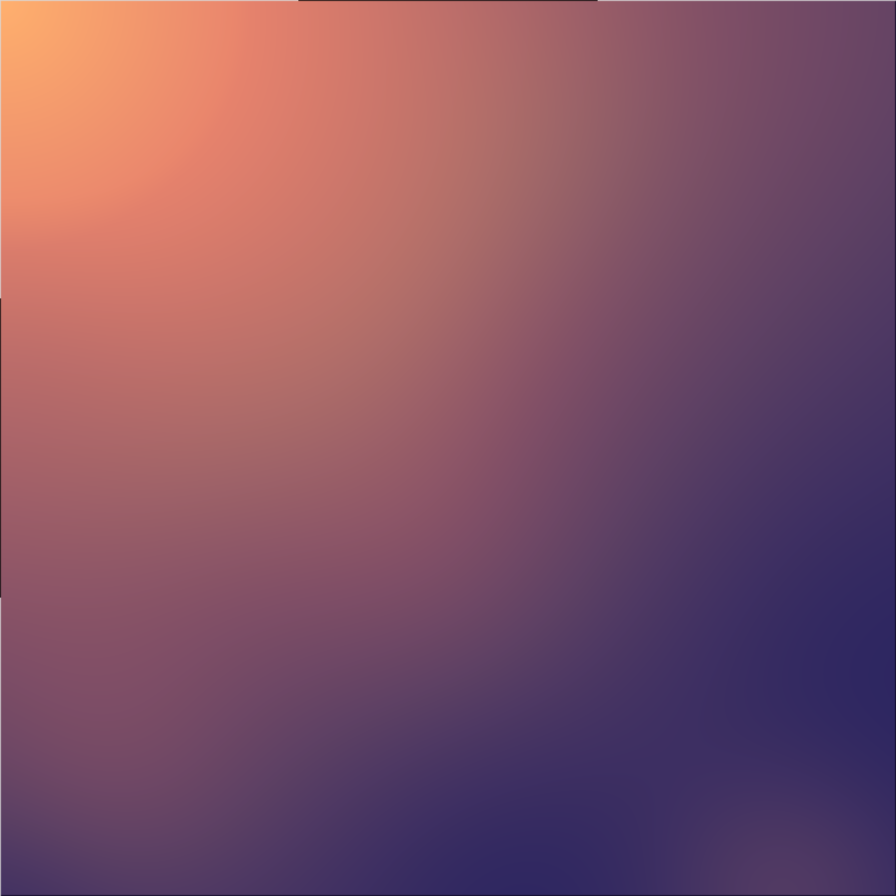
Reproduce this background procedurally as a WebGL 1 fragment shader.

```glsl
precision highp float;

uniform vec2 u_resolution;

// Soft round spot: 1 at its centre, fading to 0
float glow(vec2 p, vec2 centre, float radius) {
    vec2 q = (p - centre) / radius;
    return exp(-dot(q, q));
}

float ramp(float low, float high, float x) {
    return clamp((x - low) / (high - low), 0.0, 1.0);
}

// Night blue through violet and plum to coral
vec3 duskColor(float heat) {
    vec3 night = vec3(0.165, 0.143, 0.378);
    vec3 violet = vec3(0.36, 0.25, 0.39);
    vec3 plum = vec3(0.51, 0.31, 0.40);
    vec3 coral = vec3(0.91, 0.515, 0.425);
    vec3 color = mix(night, violet, ramp(0.16, 0.36, heat));
    color = mix(color, plum, ramp(0.36, 0.51, heat));
    return mix(color, coral, ramp(0.51, 0.91, heat));
}

// Faint hairline along one side
float hairline(float distanceToSide) {
    float width = 0.0014;
    float pixel = 0.5 / min(u_resolution.x, u_resolution.y);
    return 0.71 * (1.0 - smoothstep(width - pixel, width + pixel, distanceToSide));
}

// Light outer thirds and a dark middle third
float thirdsTone(float along) {
    float middle = smoothstep(0.332, 0.334, along) - smoothstep(0.666, 0.668, along);
    return mix(0.85, 0.04, middle);
}

void main() {
    vec2 p = gl_FragCoord.xy / u_resolution;

    // Main light in the upper left corner
    vec2 corner = vec2(0.0, 1.0);
    float heat = 0.165 + 0.835 * glow(p, corner, 0.735);

    // Warm swells
    heat += 0.10 * glow(p, vec2(1.0, 1.0), 0.36);
    heat += 0.03 * glow(p, vec2(0.55, 1.0), 0.20);
    heat += 0.05 * glow(p, vec2(0.47, 0.68), 0.24);
    heat += 0.06 * glow(p, vec2(0.48, 0.38), 0.18);
    heat += 0.08 * glow(p, vec2(0.13, 0.14), 0.17);
    heat += 0.13 * glow(p, vec2(0.88, 0.0), 0.14);

    // Cool hollows
    heat -= 0.06 * glow(p, vec2(0.55, 0.02), 0.18);
    heat -= 0.045 * glow(p, vec2(0.95, 0.28), 0.22);
    heat -= 0.06 * glow(p, vec2(0.0, -0.02), 0.13);
    heat -= 0.05 * glow(p, vec2(0.0, 0.62), 0.16);

    vec3 color = duskColor(heat);

    // Orange core of the light
    vec2 ray = p - corner;
    float reach = max(length(ray), 0.001);
    color = mix(color, vec3(1.0, 0.69, 0.43), 1.0 - ramp(0.0, 0.28, reach));

    // Muted golden arc around the light, fading to the right
    float diagonal = max(-2.0 * ray.x * ray.y / (reach * reach), 0.0);
    float band = (reach - 0.56) / 0.12;
    color.g += 0.025 * diagonal * exp(-band * band);
    color.g += 0.025 * glow(p, vec2(0.66, 0.82), 0.16);

    // Thin frame: dark right and bottom, toned left and top
    color = mix(color, vec3(0.06, 0.04, 0.15), hairline(min(p.y, 1.0 - p.x)));
    color = mix(color, vec3(thirdsTone(p.y)), hairline(p.x));
    color = mix(color, vec3(thirdsTone(p.x)), hairline(1.0 - p.y));

    gl_FragColor = vec4(color, 1.0);
}
```
